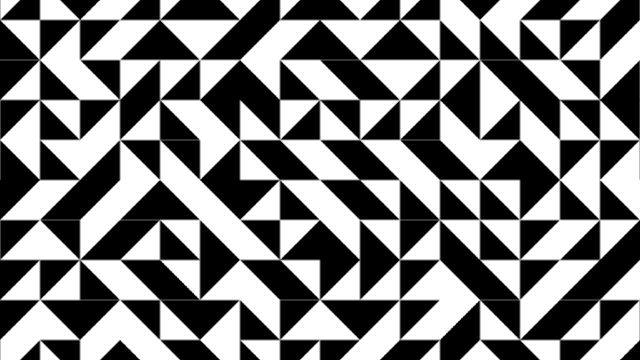
A WebGL 2 fragment shader for this pattern:

```glsl
#version 300 es
precision highp float;

#define TILES_DOWN 9.0
#define SEED 37u
#define SAMPLES 4
#define SOFTNESS 1.5
#define SEAM_WIDTH 0.026
#define SEAM_GREY 0.4
#define BLACK vec3(0.0)
#define WHITE vec3(1.0)

uniform vec2 u_resolution;
out vec4 fragColor;

// Integer hash of a cell
uint hashCell(ivec2 cell) {
    uvec2 c = uvec2(cell + 1024);
    uint h = c.x * 1597334677u ^ c.y * 3812015801u ^ SEED * 2654435769u;
    h = (h ^ (h >> 16)) * 2146121005u;
    h = (h ^ (h >> 15)) * 2221713035u;
    return h ^ (h >> 16);
}

// Half-black square: the white corner is one of four at random
float triangleTile(vec2 p) {
    vec2 cell = floor(p);
    vec2 local = p - cell - 0.5;
    uint turn = hashCell(ivec2(cell)) >> 13;
    vec2 whiteCorner = vec2(turn & 1u, (turn >> 1) & 1u) * 2.0 - 1.0;
    return step(0.0, dot(local, whiteCorner));
}

// Faint hairline on every second row boundary
float seam(vec2 p) {
    float distanceToSeam = abs(mod(p.y, 2.0) - 1.0);
    return SEAM_GREY * step(distanceToSeam, 0.5 * SEAM_WIDTH);
}

void main() {
    float scale = TILES_DOWN / u_resolution.y;
    vec2 p = (gl_FragCoord.xy - 0.5 * u_resolution) * scale;

    // Average over a slightly widened pixel for smooth edges
    float light = 0.0;
    for (int y = 0; y < SAMPLES; y++) {
        for (int x = 0; x < SAMPLES; x++) {
            vec2 offset = (vec2(x, y) + 0.5) / float(SAMPLES) - 0.5;
            vec2 s = p + offset * SOFTNESS * scale;
            light += max(triangleTile(s), seam(s));
        }
    }
    light /= float(SAMPLES * SAMPLES);

    fragColor = vec4(mix(BLACK, WHITE, light), 1.0);
}
```
